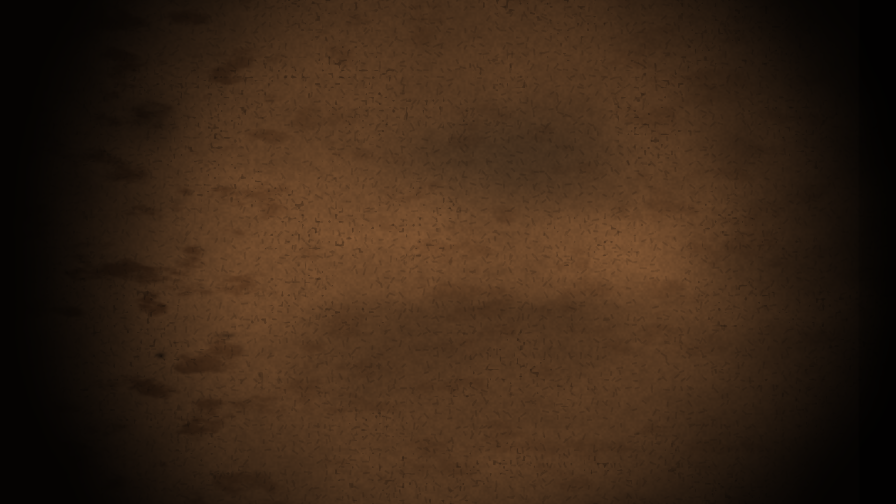
Reproduce this background procedurally as a Shadertoy shader.

```glsl
float hash(vec2 p) {
    vec3 q = fract(p.xyx * vec3(0.1031, 0.1030, 0.0973));
    q += dot(q, q.yzx + 33.33);
    return fract((q.x + q.y) * q.z);
}

float noise(vec2 p) {
    vec2 i = floor(p), f = fract(p);
    f = f * f * (3.0 - 2.0 * f);
    return mix(mix(hash(i), hash(i + vec2(1, 0)), f.x),
               mix(hash(i + vec2(0, 1)), hash(i + vec2(1, 1)), f.x), f.y);
}

float fbm(vec2 p) {
    float sum = 0.0, weight = 0.5;
    for (int i = 0; i < 5; i++) {
        sum += weight * noise(p);
        p = mat2(1.6, 1.2, -1.2, 1.6) * p + 7.3;
        weight *= 0.5;
    }
    return sum;
}

float blob(vec2 p, vec2 center, vec2 size) {
    vec2 d = (p - center) / size;
    return exp(-dot(d, d));
}

// One short, randomly turned fibre in each cell
float fibres(vec2 p, float density, float pixel) {
    vec2 id = floor(p * density);
    vec2 d = fract(p * density) - 0.3 - 0.4 * vec2(hash(id), hash(id + 41.0));
    float angle = 6.2832 * hash(id + 17.0);
    vec2 along = vec2(cos(angle), sin(angle));
    float t = clamp(dot(d, along), -0.22, 0.22);
    float dist = length(d - along * t) / density;
    float line = 1.0 - smoothstep(0.0004, 0.0012 + pixel, dist);
    return line * step(0.6, hash(id + 83.0));
}

void mainImage(out vec4 fragColor, in vec2 fragCoord) {
    vec2 uv = fragCoord / iResolution.xy;
    vec2 p = fragCoord / iResolution.y;
    float pixel = 1.0 / iResolution.y;

    // Brown ground, slightly dimmer toward top and bottom
    vec3 color = vec3(0.355, 0.235, 0.138) * (1.0 - 0.5 * pow(abs(uv.y - 0.48), 1.5));

    // Soft light across the middle
    float glow = 0.55 * blob(uv, vec2(0.47, 0.51), vec2(0.20, 0.12))
               + 0.50 * blob(uv, vec2(0.70, 0.52), vec2(0.09, 0.09))
               + 0.35 * blob(uv, vec2(0.72, 0.46), vec2(0.06, 0.06))
               + 0.25 * blob(uv, vec2(0.25, 0.40), vec2(0.12, 0.14))
               + 0.25 * blob(uv, vec2(0.37, 0.64), vec2(0.12, 0.09));
    color += glow * vec3(0.125, 0.085, 0.052);

    // Cool smudge above the light, shade below its lower edge
    color *= 1.0 - vec3(0.22, 0.18, 0.13) * blob(uv, vec2(0.57, 0.69), vec2(0.12, 0.10));
    float lowerEdge = smoothstep(0.43, 0.38, uv.y) * smoothstep(0.12, 0.34, uv.y);
    color *= 1.0 - 0.15 * lowerEdge * smoothstep(0.28, 0.42, uv.x) * smoothstep(0.74, 0.62, uv.x);

    // Stains, denser on the left
    float mottle = fbm(p * vec2(7.0, 13.0));
    color *= 1.0 + 0.22 * (mottle - 0.48);
    float stain = smoothstep(0.52, 0.75, fbm(p * vec2(13.0, 26.0) + 31.0));
    float leftSide = smoothstep(0.40, 0.12, uv.x);
    color *= 1.0 - vec3(0.25, 0.30, 0.35) * stain * (0.35 + leftSide);
    color *= 1.0 - 0.30 * blob(uv, vec2(0.17, 0.76), vec2(0.03, 0.05));
    color *= 1.0 - 0.15 * blob(uv, vec2(0.83, 0.70), vec2(0.025, 0.04));

    // Paper grain, fibres and flecks
    color *= 1.0 + 0.10 * (noise(p * 230.0) - 0.5) + 0.08 * (noise(p * 110.0) - 0.5);
    float marks = fibres(p, 42.0, pixel) + fibres(p + 3.7, 65.0, pixel);
    color *= 1.0 - 0.13 * min(marks, 1.0);
    color *= 1.0 - 0.25 * smoothstep(0.80, 0.95, noise(p * 150.0 + 9.0)) * smoothstep(0.4, 0.6, mottle);
    float specks = blob(uv, vec2(0.179, 0.295), vec2(0.005, 0.006))
                 + 0.6 * blob(uv, vec2(0.254, 0.334), vec2(0.008, 0.005));
    color *= 1.0 - 0.55 * specks;

    // Dark rounded border and the thin seam on the right
    vec2 q = (uv - vec2(0.51, 0.5)) * vec2(2.0, 1.1);
    float radius = length(q) + 0.06 * (fbm(p * 4.0 + 5.0) - 0.48);
    color *= 1.0 - smoothstep(0.44, 1.02, radius);
    color += vec3(0.020, 0.013, 0.008) * (1.0 - 0.6 * smoothstep(0.957, 0.960, uv.x));

    fragColor = vec4(color, 1.0);
}
```
